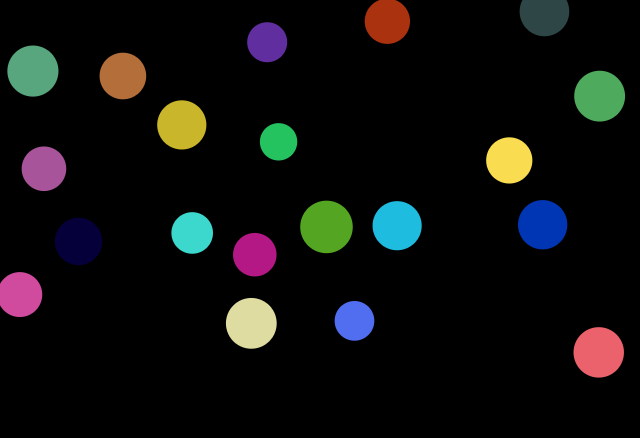
Give the GLSL for this background, as a Shadertoy shader.

```glsl
// Flat coloured discs scattered loosely over black, denser towards the left.
// Centres come from hashed dart throwing: a dart that would touch an earlier
// disc is thrown again. Lengths are in units of the canvas height.

const int   PAIRS = 10;                       // one warm and one cool disc each
const int   DISCS = 2 * PAIRS;
const int   MAX_THROWS = 24;
const uint  SEED = 7u;
const float MIN_RADIUS = 0.041;
const float MAX_RADIUS = 0.060;
const float RADIUS_SKEW = 0.7;                // below 1 favours large discs
const float MIN_GAP = 0.011;
const float LEFT_BIAS = 1.4;                  // above 1 crowds the left side
const vec2  FIELD_MIN = vec2(0.03, 0.18);     // range of centres, 0 to 1
const vec2  FIELD_MAX = vec2(0.95, 0.99);
const vec3  BACKGROUND = vec3(0.0);

const vec3 WARM[PAIRS] = vec3[PAIRS](
    vec3(250, 220,  80), vec3(235,  98, 108), vec3(168,  84, 155),
    vec3(202, 182,  42), vec3(208,  74, 158), vec3(170,  50,  14),
    vec3(180, 110,  58), vec3(222, 220, 160), vec3(180,  24, 132),
    vec3( 96,  46, 158));
const vec3 COOL[PAIRS] = vec3[PAIRS](
    vec3( 82, 110, 240), vec3( 36, 195,  95), vec3( 30, 188, 222),
    vec3( 84, 165,  34), vec3( 60, 215, 205), vec3( 88, 166, 126),
    vec3( 46,  70,  70), vec3(  0,  54, 180), vec3(  5,   0,  58),
    vec3( 78, 170,  92));

// Integer hash, stable on every platform
uint scramble(uint n) {
    n = n * 747796405u + 2891336453u;
    n = ((n >> ((n >> 28u) + 4u)) ^ n) * 277803737u;
    return (n >> 22u) ^ n;
}

// Next random value in 0 to 1
float nextRandom(inout uint state) {
    state = scramble(state);
    return float(state >> 8u) / 16777216.0;
}

vec2 throwDart(inout uint state, float aspect) {
    float x = pow(nextRandom(state), LEFT_BIAS);
    float y = nextRandom(state);
    return mix(FIELD_MIN, FIELD_MAX, vec2(x, y)) * vec2(aspect, 1.0);
}

vec3 discColor(int i) {
    return (i % 2 == 0 ? WARM[i / 2] : COOL[i / 2]) / 255.0;
}

void mainImage(out vec4 fragColor, in vec2 fragCoord) {
    vec2 p = fragCoord / iResolution.y;
    float aspect = iResolution.x / iResolution.y;
    vec3 color = BACKGROUND;
    vec3 placed[DISCS];                       // centre and radius
    uint state = scramble(SEED);

    for (int i = 0; i < DISCS; i++) {
        float size = pow(nextRandom(state), RADIUS_SKEW);
        float radius = mix(MIN_RADIUS, MAX_RADIUS, size);
        vec2 center = vec2(0.0);

        // Throw until the disc is clear of all earlier ones
        for (int t = 0; t < MAX_THROWS; t++) {
            center = throwDart(state, aspect);
            bool isClear = true;
            for (int j = 0; j < i; j++) {
                float reach = radius + placed[j].z + MIN_GAP;
                if (distance(center, placed[j].xy) < reach) isClear = false;
            }
            if (isClear) break;
        }
        placed[i] = vec3(center, radius);

        // Edge softened over one pixel
        float edge = distance(p, center) - radius;
        float cover = clamp(0.5 - edge * iResolution.y, 0.0, 1.0);
        color = mix(color, discColor(i), cover);
    }
    fragColor = vec4(color, 1.0);
}
```
